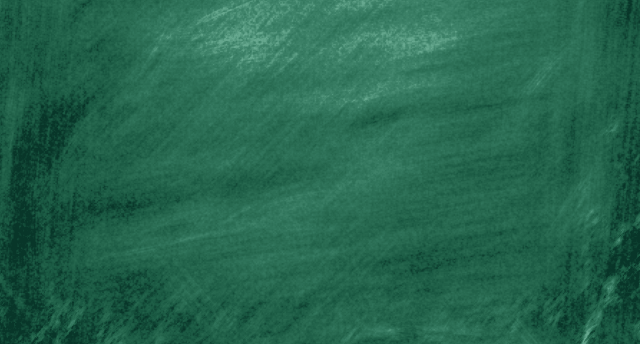
Give the GLSL for this texture, as a Shadertoy shader.

```glsl
const vec3 RAMP[6] = vec3[6](
    vec3(0.03, 0.21, 0.16), vec3(0.10, 0.35, 0.26), vec3(0.15, 0.41, 0.31),
    vec3(0.19, 0.46, 0.36), vec3(0.25, 0.52, 0.42), vec3(0.40, 0.66, 0.56));
const float EDGE_TONE = 0.62;            // tones are positions along RAMP
const float GLOW_TONE = 3.05;
const vec2 GLOW_CENTRE = vec2(0.58, 1.0);
const vec2 GLOW_SIZE = vec2(0.42, 0.95);
const float SMEAR_TONE = 2.5;
const float BRUSH_TONE = 1.5;
const float CLOUD_TONE = 2.0;
const float STROKE_TONE = 1.5;
const int STROKES = 64;
const float DUST_TONE = 3.2;
const vec2 SMUDGE_CENTRE = vec2(0.65, 0.03);
const vec2 SMUDGE_SIZE = vec2(0.10, 0.035);
const float GRAIN_TONE = 0.85;
const float GRAIN_SCALE = 240.0;

float hash(vec2 p) {
    return fract(sin(dot(p, vec2(127.1, 311.7))) * 43758.5453);
}

float noise(vec2 p) {
    vec2 i = floor(p), f = fract(p);
    f = f * f * (3.0 - 2.0 * f);
    return mix(mix(hash(i), hash(i + vec2(1, 0)), f.x),
               mix(hash(i + vec2(0, 1)), hash(i + vec2(1, 1)), f.x), f.y);
}

float fbm(vec2 p) {
    float sum = 0.0, amp = 0.5;
    for (int i = 0; i < 5; i++) {
        sum += amp * noise(p);
        p = p * 2.03 + 17.3;
        amp *= 0.5;
    }
    return sum / 0.97;
}

vec2 turn(vec2 p, float angle) {
    float c = cos(angle), s = sin(angle);
    return vec2(c * p.x + s * p.y, c * p.y - s * p.x);
}

// Noise stretched along one direction, centred on zero
float smear(vec2 p, float angle, vec2 scale) {
    return fbm(turn(p, angle) * scale) - 0.5;
}

// How far a place belongs to the vertically wiped sides
float sideMask(float x) {
    return smoothstep(0.27, 0.46, abs(x - 0.5));
}

// Curved swipes of the eraser, made of fine bristle lines
float eraserStrokes(vec2 p, float aspect) {
    float sum = 0.0;
    for (int i = 0; i < STROKES; i++) {
        float id = float(i) + 1.0;
        vec2 centre = vec2(hash(vec2(id, 1.7)), hash(vec2(id, 5.3)));
        float pick = hash(vec2(id, 9.1));
        float angle = mix(mix(0.08, 1.05, pick * pick), 1.2 + 0.4 * pick, sideMask(centre.x));
        if (centre.y < 0.25 && pick > 0.6) angle = -0.85;
        vec2 q = turn(p - centre * vec2(aspect, 1.0), angle);
        q.y += (hash(vec2(id, 3.9)) - 0.5) * 1.6 * q.x * q.x;
        float halfLength = mix(0.08, 0.26, hash(vec2(id, 6.2)));
        float halfWidth = mix(0.012, 0.06, hash(vec2(id, 8.8)));
        vec2 e = q / vec2(halfLength, halfWidth);
        float body = exp(-dot(e, e) * 1.2);
        float bristle = noise(vec2(q.x * 5.0, q.y * 90.0) + id * 13.0);
        float fine = noise(vec2(q.x * 12.0, q.y * 220.0) + id * 7.0);
        float strength = mix(-0.7, 1.0, hash(vec2(id, 2.4)));
        sum += strength * body * (0.1 + 0.9 * bristle * (0.3 + 1.4 * fine));
    }
    return sum;
}

// Chalk left in torn patches by the lower and right borders
float chalkDust(vec2 p, vec2 uv) {
    float border = max(smoothstep(0.26, 0.0, uv.y) * (0.3 + 0.7 * sideMask(uv.x)),
                       smoothstep(0.87, 0.98, uv.x) * smoothstep(0.85, 0.5, uv.y));
    float patches = smoothstep(0.45, 0.75, fbm(turn(p, 1.1) * vec2(11.0, 20.0) + 4.0));
    float torn = smoothstep(0.25, 0.75, fbm(turn(p, 0.9) * vec2(40.0, 110.0)));
    vec2 d = (uv - SMUDGE_CENTRE) / SMUDGE_SIZE;
    float wisps = smoothstep(0.3, 0.7, fbm(turn(p, -0.12) * vec2(12.0, 50.0)));
    return border * (1.5 * patches * torn - 0.28) + 0.8 * exp(-dot(d, d)) * wisps;
}

vec3 rampColor(float tone) {
    tone = clamp(tone, 0.0, 4.999);
    int k = int(tone);
    return mix(RAMP[k], RAMP[k + 1], fract(tone));
}

void mainImage(out vec4 fragColor, in vec2 fragCoord) {
    vec2 uv = fragCoord / iResolution.xy;
    float aspect = iResolution.x / iResolution.y;
    vec2 p = vec2(uv.x * aspect, uv.y);
    float side = sideMask(uv.x);

    // Light falling from above
    vec2 d = (uv - GLOW_CENTRE) / GLOW_SIZE;
    float tone = EDGE_TONE + GLOW_TONE * exp(-dot(d, d));

    // Wiped film: level in the middle, upright at the sides
    float level = smear(p, 0.14, vec2(2.4, 14.0));
    float upright = smear(p + 5.0, 1.5, vec2(2.5, 20.0));
    tone += SMEAR_TONE * mix(level, upright, side);
    tone += CLOUD_TONE * smear(p + 9.0, 0.5, vec2(3.0, 5.5));

    // Thin brush lines that come and go
    float slant = smear(p + 2.0, 0.8, vec2(7.0, 85.0));
    float flatLines = smear(p + 3.0, 0.16, vec2(6.0, 80.0));
    float steep = smear(p + 4.0, 1.48, vec2(6.0, 85.0));
    float choice = smoothstep(0.4, 0.6, fbm(p * 3.0 + 31.0));
    tone += BRUSH_TONE * mix(mix(flatLines, slant, choice), steep, side);

    tone += STROKE_TONE * eraserStrokes(p, aspect);
    tone += DUST_TONE * chalkDust(p, uv);

    // Fine grain of the board
    float grain = noise(p * GRAIN_SCALE) + noise(turn(p, 0.5) * GRAIN_SCALE * 0.55) - 1.0;
    tone += GRAIN_TONE * grain;

    fragColor = vec4(rampColor(tone), 1.0);
}
```
